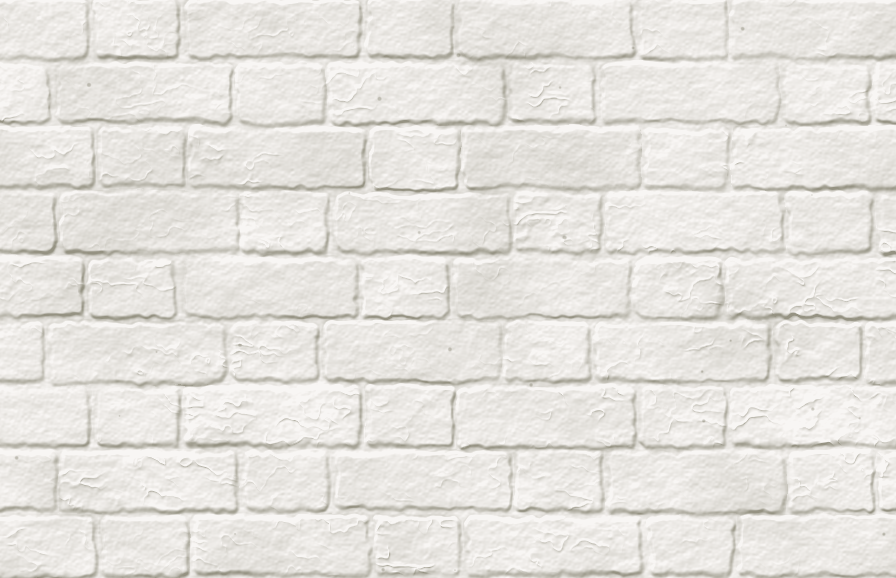
This texture is drawn by a Shadertoy shader. Its source:

```glsl
// White painted brick wall: alternating long and short bricks under low light from the upper left.

// Layout, in units of the canvas height
const float ROW_HEIGHT = 0.1119;
const float PAIR_WIDTH = 0.472;       // one long brick plus one short brick
const float LONG_SHARE = 0.665;
const float EVEN_START = 0.3185;      // left end of a long brick in even rows
const float ODD_START = 0.0887;
const float ROW_JITTER = 0.026;
const float JOINT_HALF = 0.0048;
const float CORNER_RADIUS = 0.010;

// Relief and light
const float SHARP_EDGE = 0.0028;
const float WORN_EDGE = 0.0085;
const float EDGE_WOBBLE = 0.012;
const float EDGE_CHIPS = 0.006;
const float LIGHT_STEP = 0.003;
const vec2 LIGHT_DIR = vec2(-0.4, 0.92);
const float RELIEF = 1.6;
const float BASE_TONE = 0.84;
const float CREVICE = 0.17;
const float CAST_SHADOW = 0.36;
const float BLOTCHES = 0.42;
const float PIT_CELLS = 16.0;
const float PIT_CHANCE = 0.07;

const vec3 SHADOW_COLOR = vec3(0.67, 0.66, 0.61);
const vec3 PAINT_COLOR = vec3(0.96, 0.95, 0.94);

float hash(vec2 p) {
    vec3 q = fract(vec3(p.xyx) * 0.1031);
    q += dot(q, q.yzx + 33.33);
    return fract((q.x + q.y) * q.z);
}

float noise(vec2 p) {
    vec2 i = floor(p), f = fract(p);
    f = f * f * (3.0 - 2.0 * f);
    return mix(mix(hash(i), hash(i + vec2(1, 0)), f.x),
               mix(hash(i + vec2(0, 1)), hash(i + vec2(1, 1)), f.x), f.y);
}

float fbm(vec2 p) {
    float sum = 0.0, weight = 0.5;
    for (int i = 0; i < 3; i++) {
        sum += weight * noise(p);
        p = p * 2.03 + 17.3;
        weight *= 0.5;
    }
    return sum;
}

// Signed distance to the brick outline (x) and a random value per brick (y)
vec2 brick(vec2 p) {
    float chips = EDGE_CHIPS * (noise(p * 75.0 + 13.0) - 0.5);
    p += EDGE_WOBBLE * (vec2(fbm(p * 24.0), fbm(p * 24.0 + 71.0)) - 0.44);
    float row = floor(p.y / ROW_HEIGHT);
    float start = mod(row, 2.0) < 0.5 ? EVEN_START : ODD_START;
    start += ROW_JITTER * (hash(vec2(row + 3.0, 8.0)) - 0.5);
    float along = (p.x - start) / PAIR_WIDTH;
    float pairIndex = floor(along);
    float x = along - pairIndex;
    float isShort = step(LONG_SHARE, x);
    float left = isShort * LONG_SHARE;
    float width = mix(LONG_SHARE, 1.0 - LONG_SHARE, isShort) * PAIR_WIDTH;
    float id = hash(vec2(pairIndex * 2.0 + isShort + 40.0, row + 11.0));

    vec2 size = vec2(width, ROW_HEIGHT);
    vec2 center = vec2((x - left) * PAIR_WIDTH, p.y - row * ROW_HEIGHT) - 0.5 * size;
    center += 0.004 * (vec2(id, fract(id * 17.0)) - 0.5);
    vec2 halfSize = 0.5 * size - JOINT_HALF - 0.003 * fract(id * 29.0);
    vec2 d = abs(center) - halfSize + CORNER_RADIUS;
    float dist = length(max(d, 0.0)) + min(max(d.x, d.y), 0.0) - CORNER_RADIUS;
    return vec2(dist + chips, id);
}

// Short broken folds in the paint, running mostly sideways
float creases(vec2 p) {
    vec2 warp = vec2(fbm(p * 26.0), fbm(p * 26.0 + 31.0));
    float ridge = 1.0 - abs(2.0 * noise(p * vec2(24.0, 52.0) + 3.2 * warp) - 1.0);
    return pow(ridge, 4.0) * smoothstep(0.3, 0.7, noise(p * 30.0 + 47.0));
}

// Height of the wall surface
float height(vec2 p) {
    vec2 b = brick(p);
    float edge = mix(SHARP_EDGE, WORN_EDGE, noise(p * 13.0 + 29.0));
    float face = 1.0 - smoothstep(-edge, edge, b.x);
    float depth = mix(0.2, 1.0, noise(p * 9.0 + 5.0));
    float folds = mix(0.12, 0.6, b.y) * smoothstep(0.2, 0.7, noise(p * 11.0));
    float grain = 0.65 * fbm(p * vec2(42.0, 58.0)) + 0.11 * noise(p * 180.0);
    return face * (depth + folds * creases(p)) + grain;
}

// Small round holes scattered over the wall
float pits(vec2 p, float pixel) {
    vec2 cell = floor(p * PIT_CELLS);
    float chance = hash(cell + 91.0);
    vec2 spot = 0.2 + 0.6 * vec2(hash(cell + 5.0), hash(cell + 57.0));
    float dist = length(fract(p * PIT_CELLS) - spot) / PIT_CELLS;
    float radius = mix(0.001, 0.0035, hash(cell + 23.0));
    return step(chance, PIT_CHANCE) * (1.0 - smoothstep(radius - pixel, radius + pixel, dist));
}

void mainImage(out vec4 fragColor, in vec2 fragCoord) {
    vec2 p = fragCoord / iResolution.y;
    float pixel = 1.0 / iResolution.y;

    // Slopes facing the light brighten, slopes facing away darken
    float slope = height(p) - height(p + LIGHT_DIR * LIGHT_STEP);
    float tone = BASE_TONE + RELIEF * slope;

    // Dirt in the joints and shadow cast by the bricks above them
    vec2 b = brick(p);
    float gap = (b.x - 0.002) / 0.004;
    tone -= CREVICE * exp(-gap * gap) * mix(0.0, 1.6, noise(p * 14.0));
    float above = 1.0 - smoothstep(-0.004, 0.004, brick(p + LIGHT_DIR * 0.008).x);
    float outside = smoothstep(-0.004, 0.003, b.x);
    tone -= CAST_SHADOW * above * outside * mix(0.2, 1.6, noise(p * 8.0 + 63.0));

    // Uneven paint and pits
    tone += BLOTCHES * (fbm(p * 7.0) - 0.44) + 0.09 * (b.y - 0.5) * step(b.x, 0.0);
    tone -= 0.6 * pits(p, pixel);

    fragColor = vec4(mix(SHADOW_COLOR, PAINT_COLOR, clamp(tone, -0.3, 1.05)), 1.0);
}
```
